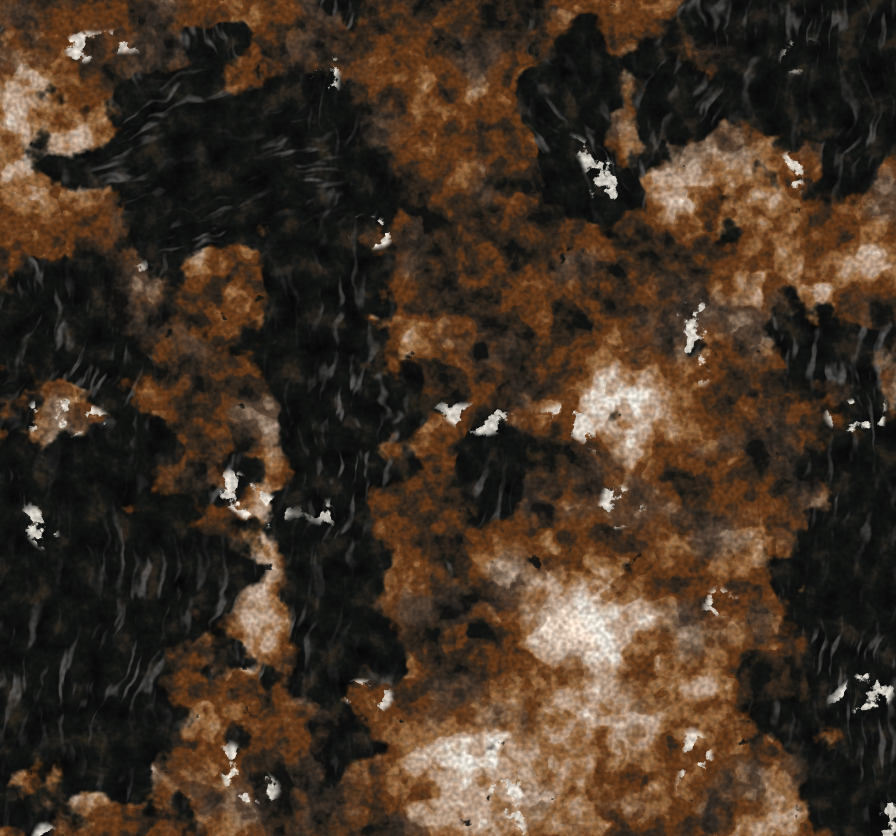
This texture is drawn by a Shadertoy shader. Its source:

```glsl
// Polished rock: black flaky schist around rust-brown, cream-hearted feldspar.
// Soft ellipses lay out the zones, gradient noise frays their borders, smooth
// Voronoi cells make the grains and stretched noise makes the schist flakes.

const vec3 BLACK  = vec3(0.065, 0.072, 0.066);
const vec3 FLAKE  = vec3(0.40, 0.39, 0.385);
const vec3 UMBER  = vec3(0.20, 0.155, 0.115);
const vec3 RUST   = vec3(0.38, 0.215, 0.095);
const vec3 TAN    = vec3(0.56, 0.39, 0.235);
const vec3 CREAM  = vec3(0.72, 0.61, 0.52);
const vec3 WHITE  = vec3(0.89, 0.87, 0.83);

const float GRAIN_SCALE = 27.0;   // coarse grains per canvas height
const float FRAY = 0.85;          // raggedness of zone borders
const float SCHIST_LEVEL = 0.37;  // zone value where schist begins
const float GREY_WASH = 0.7;      // strength of grey patches in the rust

// Zones: centre.xy, radii.zw, in canvas heights
const vec4 SCHIST[8] = vec4[8](
    vec4(0.10, 0.27, 0.18, 0.27), vec4(0.40, 0.54, 0.085, 0.42),
    vec4(0.25, 0.80, 0.16, 0.12), vec4(0.69, 0.84, 0.065, 0.15),
    vec4(0.97, 0.94, 0.19, 0.13), vec4(1.05, 0.27, 0.12, 0.31),
    vec4(0.58, 0.43, 0.06, 0.065), vec4(0.05, 0.60, 0.11, 0.07));
const vec4 PALE[7] = vec4[7](
    vec4(0.755, 0.50, 0.06, 0.06), vec4(0.71, 0.25, 0.10, 0.11),
    vec4(0.03, 0.86, 0.07, 0.09), vec4(0.81, 0.82, 0.05, 0.08),
    vec4(0.67, 0.11, 0.20, 0.11), vec4(1.04, 0.67, 0.06, 0.04),
    vec4(0.31, 0.35, 0.035, 0.13));

float hash(vec2 p) {
    vec3 q = fract(p.xyx * vec3(0.1031, 0.1030, 0.0973));
    q += dot(q, q.yzx + 33.33);
    return fract((q.x + q.y) * q.z);
}

float corner(vec2 cell, vec2 offset) {
    float angle = 6.2832 * hash(cell);
    return dot(vec2(cos(angle), sin(angle)), offset);
}

float gradientNoise(vec2 p) {
    vec2 i = floor(p), f = fract(p);
    vec2 u = f * f * f * (f * (f * 6.0 - 15.0) + 10.0);
    vec2 e = vec2(1.0, 0.0);
    float low = mix(corner(i, f), corner(i + e, f - e), u.x);
    float high = mix(corner(i + e.yx, f - e.yx), corner(i + 1.0, f - 1.0), u.x);
    return 1.4 * mix(low, high, u.y);
}

float fbm(vec2 p) {
    float sum = 0.0, amp = 0.5;
    for (int i = 0; i < 5; i++) {
        sum += amp * gradientNoise(p);
        p = mat2(1.6, 1.2, -1.2, 1.6) * p + 17.3;
        amp *= 0.5;
    }
    return sum;
}

// Random tone per Voronoi cell, blended softly across cell borders
float grains(vec2 p) {
    vec2 base = floor(p);
    float tone = 0.0, total = 0.0;
    for (int y = -1; y <= 1; y++)
    for (int x = -1; x <= 1; x++) {
        vec2 c = base + vec2(x, y);
        vec2 site = c + vec2(hash(c + 3.7), hash(c + 41.2));
        float w = exp(-20.0 * length(p - site));
        tone += w * hash(c + 87.5);
        total += w;
    }
    return tone / total - 0.5;
}

float ellipse(vec2 p, vec4 zone) {
    vec2 d = (p - zone.xy) / zone.zw;
    return exp(-dot(d, d));
}

// Thin flakes lying along the y axis of p
float flakes(vec2 p) {
    float s = gradientNoise(p * vec2(75.0, 19.0));
    s += 0.6 * gradientNoise(p * vec2(150.0, 48.0) + 9.0);
    return smoothstep(0.12, 0.85, s);
}

vec2 turn(vec2 p, float a) {
    return mat2(cos(a), sin(a), -sin(a), cos(a)) * p;
}

vec3 schistColor(vec2 p, vec2 bend) {
    vec2 q = p + 0.07 * bend;
    float flat_ = smoothstep(0.25, 0.6, ellipse(p, SCHIST[2]));
    float lean = smoothstep(0.2, 0.6, ellipse(p, SCHIST[3]));
    float f = mix(flakes(turn(q, 0.12)), flakes(turn(q, 1.2)), flat_);
    f = mix(f, flakes(turn(q, -0.45)), lean);
    float patches = smoothstep(-0.35, 0.4, gradientNoise(p * 8.0 + 5.0));
    float mottle = fbm(p * 30.0 + 60.0);
    vec3 col = BLACK * (1.0 + 1.2 * mottle);
    col = mix(col, UMBER, 0.7 * smoothstep(0.1, 0.45, mottle));
    return mix(col, FLAKE, f * (0.12 + 0.6 * patches));
}

vec3 rustColor(vec2 p, vec2 bend, float pale) {
    vec2 q = p + 0.012 * bend + 0.012 * vec2(fbm(p * 35.0), fbm(p * 35.0 + 8.0));
    float tone = 0.29 + 0.42 * pale + 0.55 * fbm(p * 6.0 + 31.0);
    tone += 0.30 * grains(q * GRAIN_SCALE) + 0.14 * grains(q * GRAIN_SCALE * 2.6);
    tone += 0.30 * fbm(p * 48.0 + 12.0);
    vec3 col = mix(BLACK, UMBER, smoothstep(0.0, 0.2, tone));
    col = mix(col, RUST, smoothstep(0.18, 0.36, tone));
    col = mix(col, TAN, smoothstep(0.38, 0.56, tone));
    col = mix(col, CREAM, smoothstep(0.54, 0.74, tone));
    col = mix(col, WHITE, smoothstep(0.74, 1.0, tone));
    float wash = smoothstep(0.0, 0.35, fbm(p * 9.0 + 77.0) + 0.15 * grains(q * GRAIN_SCALE + 50.0));
    vec3 grey = dot(col, vec3(0.35, 0.5, 0.15)) * vec3(1.12, 1.0, 0.9);
    return mix(col, grey, GREY_WASH * wash);
}

void mainImage(out vec4 fragColor, in vec2 fragCoord) {
    vec2 p = fragCoord / iResolution.y;
    vec2 bend = vec2(fbm(p * 4.0), fbm(p * 4.0 + 23.0));
    vec2 zoneP = p + 0.10 * bend;

    // Zone layout
    float dark = 0.0, pale = 0.0;
    for (int i = 0; i < 8; i++) dark = max(dark, ellipse(zoneP, SCHIST[i]));
    for (int i = 0; i < 7; i++) pale = max(pale, ellipse(zoneP, PALE[i]));
    float border = dark - SCHIST_LEVEL + FRAY * fbm(p * 11.0 + 3.0);

    // Schist over rust, with black flecks near the border
    vec3 col = rustColor(p, bend, pale);
    float fleck = smoothstep(0.34, 0.46, fbm(p * 32.0 + 90.0) + 0.4 * border);
    col = mix(col, BLACK, 0.9 * fleck);
    col = mix(col, schistColor(p, bend), smoothstep(-0.06, 0.07, border));

    // Sparse bright chips and fine grit
    float chips = smoothstep(0.5, 0.6, gradientNoise(p * 9.0 + 140.0));
    chips *= smoothstep(0.08, 0.2, fbm(p * 38.0 + 70.0));
    col = mix(col, WHITE, 0.9 * chips);
    col *= 1.0 + 0.22 * gradientNoise(p * 170.0);
    fragColor = vec4(clamp(col, 0.0, 1.0), 1.0);
}
```
